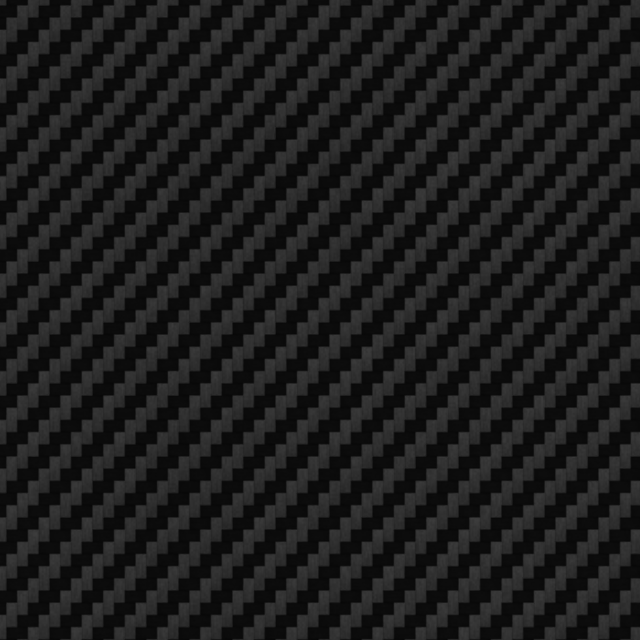
A WebGL 1 fragment shader for this texture:

```glsl
precision highp float;

uniform vec2 u_resolution;

#define CELLS vec2(59.45, 52.5)
#define CELL_SHIFT vec2(1.41, -0.06)
#define EDGE_SOFTNESS 0.10
#define LIT_TOP 0.205
#define LIT_BOTTOM 0.168
#define DARK_TOW 0.042
#define SEAM_DEPTH 0.22
#define GRAIN_SCALE 300.0
#define GRAIN_AMOUNT 0.13
#define TOW_VARIATION 0.07
#define BROAD_VARIATION 0.08

float hash(vec2 p) {
    vec3 q = fract(vec3(p.xyx) * 0.1031);
    q += dot(q, q.yzx + 33.33);
    return fract((q.x + q.y) * q.z);
}

float valueNoise(vec2 p) {
    vec2 cell = floor(p);
    vec2 f = fract(p);
    f = f * f * (3.0 - 2.0 * f);
    float low = mix(hash(cell), hash(cell + vec2(1.0, 0.0)), f.x);
    float high = mix(hash(cell + vec2(0.0, 1.0)), hash(cell + vec2(1.0)), f.x);
    return mix(low, high, f.y);
}

// Coverage of the two-cell lit run in one row of the twill.
float litRun(float x, float row, float softness) {
    float fromCentre = abs(mod(x - row, 4.0) - 1.0);
    float inside = 1.0 - min(fromCentre, 4.0 - fromCentre);
    return smoothstep(-softness, softness, inside);
}

// 1 in the middle of a unit strip, falling to 0 at its borders.
float stripBody(float t, float softness) {
    float border = 0.5 - abs(fract(t) - 0.5);
    return smoothstep(0.0, 2.0 * softness, border);
}

void main() {
    vec2 uv = gl_FragCoord.xy / u_resolution;
    vec2 weave = uv * CELLS + CELL_SHIFT;
    vec2 cell = floor(weave);
    vec2 softness = max(vec2(EDGE_SOFTNESS), 0.7 * CELLS / u_resolution);

    // Stepped diagonals, blended across the nearest row border.
    float border = floor(weave.y + 0.5);
    float above = smoothstep(-softness.y, softness.y, weave.y - border);
    float lit = mix(litRun(weave.x, border - 1.0, softness.x),
                    litRun(weave.x, border, softness.x), above);

    // Vertical lit tows: two rows tall, brighter toward the top.
    float along = mod(weave.y - cell.x + 1.0, 4.0) * 0.5;
    float towId = floor((weave.y - cell.x + 1.0) / 4.0);
    float litTone = mix(LIT_BOTTOM, LIT_TOP, smoothstep(0.0, 0.9, along));
    litTone *= 1.0 - 0.4 * SEAM_DEPTH * (1.0 - stripBody(weave.x, softness.x));
    litTone *= 1.0 + TOW_VARIATION * (hash(vec2(cell.x, towId + 40.0)) - 0.5);

    // Horizontal dark tows: two columns wide, with a soft sheen.
    float across = mod(weave.x - cell.y - 2.0, 4.0) * 0.5;
    float sheen = 1.0 - pow(abs(2.0 * clamp(across, 0.0, 1.0) - 1.0), 2.0);
    float darkTone = DARK_TOW * (0.9 + 0.2 * sheen);
    darkTone *= 1.0 - SEAM_DEPTH * (1.0 - stripBody(weave.y, softness.y));

    // Fine fibre grain and slow unevenness over the cloth.
    float grain = valueNoise(uv * GRAIN_SCALE) - 0.5;
    vec2 fibreScale = mix(vec2(0.3, 1.2), vec2(1.2, 0.3), lit);
    float fibre = valueNoise(uv * GRAIN_SCALE * fibreScale + 17.0) - 0.5;
    float broad = valueNoise(uv * 4.0 + 5.0) - 0.5;

    float tone = mix(darkTone, litTone, lit);
    tone *= 1.0 + GRAIN_AMOUNT * (grain + fibre) + BROAD_VARIATION * broad;
    gl_FragColor = vec4(vec3(tone), 1.0);
}
```
